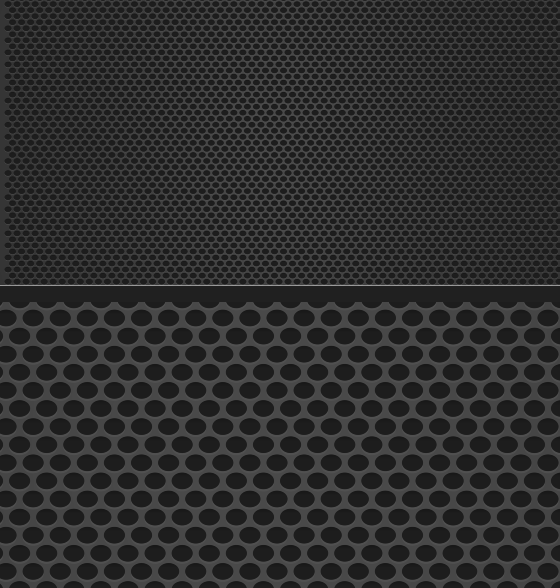
Top, the full canvas; bottom, a detail of the centre.
Reproduce this texture procedurally as a WebGL 1 fragment shader.

```glsl
precision highp float;

uniform vec2 u_resolution;

const float COLUMNS = 62.0;                  // holes across the canvas width
const float ROW_PITCH = 0.668;               // row spacing, in column pitches
const vec2 FIRST_HOLE = vec2(0.89, 0.48);    // centre of the lowest left hole
const vec2 HOLE_RADII = vec2(0.39, 0.308);
const vec2 RIM_SHIFT = vec2(0.0, -0.08);

const vec3 METAL_DARK = vec3(0.198);
const vec3 METAL_LIT = vec3(0.288);
const vec3 RIM_DARK = vec3(0.29);
const vec3 RIM_LIT = vec3(0.315);
const vec3 HOLE_FLOOR = vec3(0.113);
const vec3 HOLE_SHADOW = vec3(0.092);
const vec3 BASE_LINE = vec3(0.70);

// Approximate signed distance to an axis-aligned ellipse
float ellipseDistance(vec2 offset, vec2 radii) {
    float k = length(offset / radii);
    float slope = max(length(offset / (radii * radii)), 0.001);
    return k * (k - 1.0) / slope;
}

float coverage(float distanceToEdge, float blur) {
    return 1.0 - smoothstep(-blur, blur, distanceToEdge);
}

// Offset from the nearest hole centre in a row; z is 0 in the left margin
vec3 holeOffset(vec2 point, float row) {
    float stagger = 0.5 * mod(row, 2.0);
    float x = point.x - FIRST_HOLE.x - stagger;
    float column = floor(x + 0.5);
    float y = point.y - FIRST_HOLE.y - row * ROW_PITCH;
    return vec3(x - column, y, step(-0.5, column));
}

// Soft light that is broad in the middle and fades to the corners
float sheen(vec2 uv) {
    vec2 q = (uv - 0.5) / vec2(0.34, 0.85);
    return exp(-dot(q, q));
}

void main() {
    vec2 uv = gl_FragCoord.xy / u_resolution;
    vec2 point = gl_FragCoord.xy * COLUMNS / u_resolution.x;
    float blur = 0.6 * COLUMNS / u_resolution.x;
    float light = sheen(uv);

    // Holes and lower rims of the rows below and above
    float lowerRow = floor((point.y - FIRST_HOLE.y) / ROW_PITCH);
    float hole = 0.0;
    float rim = 0.0;
    float shadow = 0.0;
    for (int i = 0; i < 2; i++) {
        vec3 cell = holeOffset(point, lowerRow + float(i));
        float inside = cell.z * coverage(ellipseDistance(cell.xy, HOLE_RADII), blur);
        float lip = cell.z * coverage(ellipseDistance(cell.xy - RIM_SHIFT, HOLE_RADII), blur);
        float lower = 1.0 - smoothstep(-0.15, 0.05, cell.y);
        hole = max(hole, inside);
        rim = max(rim, lip * lower * (1.0 - inside));
        shadow = max(shadow, inside * smoothstep(0.12, 0.30, cell.y));
    }

    // Metal, bright rims, then the dark openings
    vec3 color = mix(METAL_DARK, METAL_LIT, light);
    color = mix(color, mix(RIM_DARK, RIM_LIT, light), rim);
    color = mix(color, mix(HOLE_FLOOR, HOLE_SHADOW, shadow), hole);

    // Pale line along the bottom edge
    float lineBlur = 0.5 / u_resolution.y;
    color = mix(color, BASE_LINE, coverage(uv.y - 0.0025, lineBlur));

    gl_FragColor = vec4(color, 1.0);
}
```
